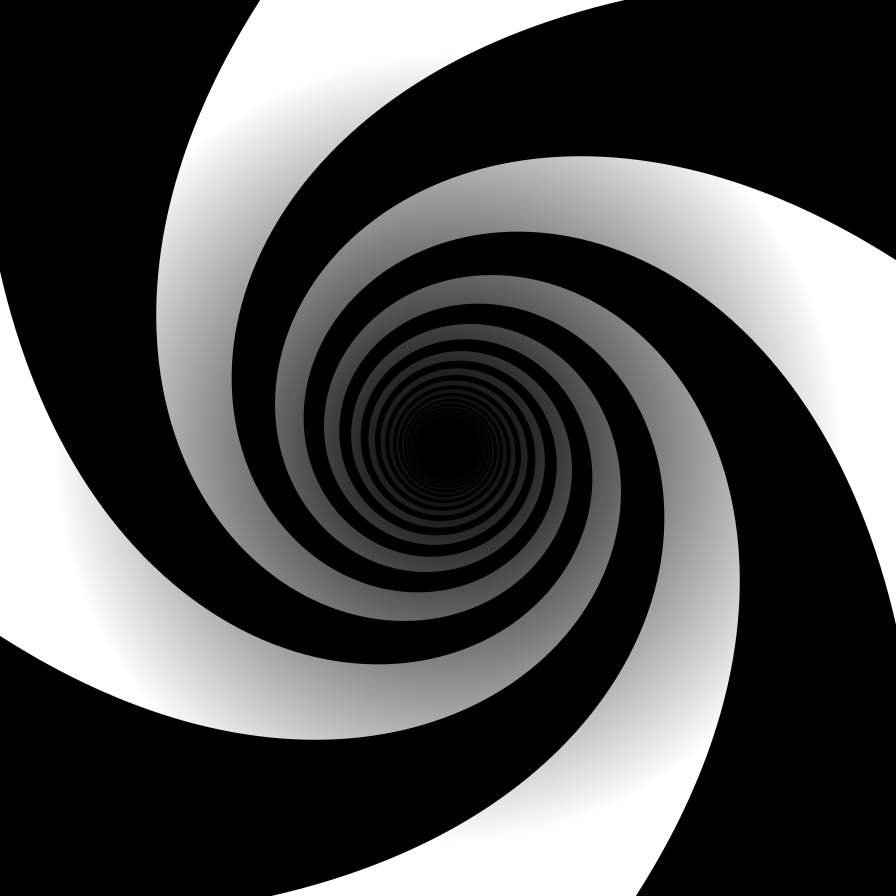
Reproduce this background procedurally as a Shadertoy shader.

```glsl
// Four pale arms of a hyperbolic spiral sinking into a black tunnel.

const float TAU = 6.2831853;
const float ARMS = 4.0;

// Coverage of the spiral arms: 1 inside an arm, 0 in the gaps.
float spiralArms(vec2 p, float pixel) {
    float radius = max(length(p), 1e-3);
    float phase = ARMS * atan(p.y, p.x) - TAU / radius - 0.506;

    // Phase change across one pixel sets the softness of the edges.
    float phaseStep = pixel * length(vec2(TAU / radius, ARMS)) / radius;
    return clamp(0.5 + cos(phase) / phaseStep, 0.0, 1.0);
}

// Light grows with distance from the dark core.
float tunnelLight(float radius) {
    return clamp(1.22 * radius - 0.075, 0.0, 1.0);
}

void mainImage(out vec4 fragColor, in vec2 fragCoord) {
    // Centred coordinates, with the shorter side spanning -1 to 1.
    float pixel = 2.0 / min(iResolution.x, iResolution.y);
    vec2 p = (fragCoord - 0.5 * iResolution.xy) * pixel;

    float grey = spiralArms(p, pixel) * tunnelLight(length(p));
    fragColor = vec4(vec3(grey), 1.0);
}
```
